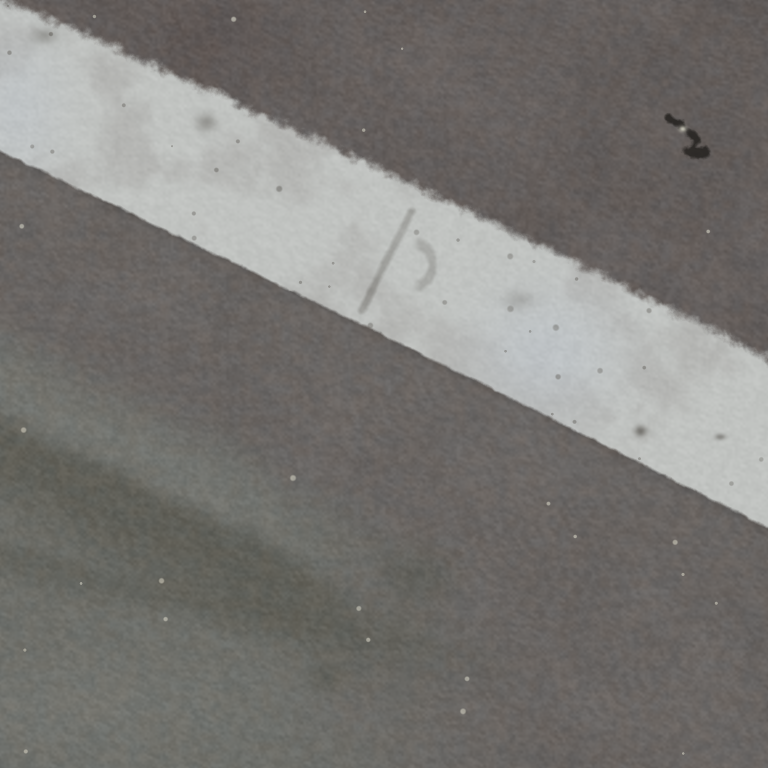
This texture is drawn by a three.js fragment shader. Its source:

```glsl
// Worn asphalt crossed by a diagonal band of pale road paint, with stains and grit.
varying vec2 vUv;

const vec3 ASPHALT_UPPER = vec3(0.385, 0.364, 0.356);
const vec3 ASPHALT_LOWER = vec3(0.412, 0.396, 0.386);
const vec3 ASPHALT_DUSTY = vec3(0.428, 0.432, 0.412);
const vec3 DUST_LIGHT = vec3(0.468, 0.472, 0.452);
const vec3 DAMP_DARK = vec3(0.365, 0.364, 0.335);
const vec3 PAINT = vec3(0.755, 0.765, 0.755);
const vec3 PAINT_WORN = vec3(0.685, 0.685, 0.675);
const vec3 PAINT_COOL = vec3(0.745, 0.767, 0.785);
const vec3 DIRT = vec3(0.40, 0.39, 0.37);
const vec3 DEBRIS = vec3(0.14, 0.13, 0.12);
const vec3 GRIT = vec3(0.74, 0.73, 0.68);
const float GRAIN = 0.075;
const float GRIT_CELLS = 22.0;
const float PIT_CELLS = 34.0;

float hash(vec2 p) {
  return fract(sin(dot(p, vec2(127.1, 311.7))) * 43758.5453);
}

float noise(vec2 p) {
  vec2 i = floor(p), f = fract(p);
  f = f * f * (3.0 - 2.0 * f);
  return mix(mix(hash(i), hash(i + vec2(1.0, 0.0)), f.x),
             mix(hash(i + vec2(0.0, 1.0)), hash(i + 1.0), f.x), f.y);
}

float fbm(vec2 p) {
  float sum = 0.0, amp = 0.53;
  for (int i = 0; i < 4; i++) {
    sum += amp * noise(p);
    p = mat2(1.6, 1.2, -1.2, 1.6) * p + 7.3;
    amp *= 0.5;
  }
  return sum;
}

float segment(vec2 p, vec2 a, vec2 b) {
  vec2 d = b - a;
  return length(p - a - d * clamp(dot(p - a, d) / dot(d, d), 0.0, 1.0));
}

// Soft round stain: 1 at its centre, fading past its radii.
float stain(vec2 p, vec2 centre, vec2 radii) {
  vec2 q = (p - centre) / radii;
  return exp(-dot(q, q));
}

// Sparse dots, one candidate per jittered grid cell.
float specks(vec2 p, float cells, float chance, float size) {
  vec2 id = floor(p * cells);
  vec2 jitter = 0.25 + 0.5 * vec2(hash(id + 3.1), hash(id + 8.7));
  float r = size * (0.5 + hash(id + 5.3));
  float d = length(fract(p * cells) - jitter);
  return step(hash(id), chance) * (1.0 - smoothstep(0.4 * r, r, d));
}

vec3 asphalt(vec2 p, float cloud, float below) {
  vec3 upper = ASPHALT_UPPER + 0.05 * (cloud - 0.5);
  upper -= vec3(0.020, 0.026, 0.026) * stain(p, vec2(0.27, 0.95), vec2(0.09, 0.07));
  upper += 0.017 * stain(p, vec2(0.62, 0.92), vec2(0.16, 0.12));

  // Dusty lower corner, streaked along the direction of travel.
  vec3 lower = ASPHALT_LOWER + 0.04 * (cloud - 0.5);
  float t = p.y + 0.50 * p.x - 0.46 + 0.035 * (cloud - 0.5);
  float reach = 1.0 - smoothstep(0.30, 0.72, p.x + 0.15 * (cloud - 0.5));
  lower = mix(lower, ASPHALT_DUSTY, reach * (1.0 - smoothstep(0.03, 0.16, t)));
  float pale = smoothstep(-0.01, 0.025, t) * (1.0 - smoothstep(0.035, 0.13, t));
  lower = mix(lower, DUST_LIGHT, 0.65 * pale * (1.0 - smoothstep(0.26, 0.46, p.x)));
  float damp = smoothstep(-0.15, -0.05, t) * (1.0 - smoothstep(-0.025, 0.015, t));
  lower = mix(lower, DAMP_DARK, 0.85 * damp * (1.0 - smoothstep(0.34, 0.62, p.x)));
  float streak = (p.y + 0.22 * p.x - 0.275 + 0.02 * (cloud - 0.5)) / 0.025;
  lower = mix(lower, DAMP_DARK, 0.6 * exp(-streak * streak) * reach);
  lower = mix(lower, DAMP_DARK, 0.65 * stain(p, vec2(0.545, 0.25), vec2(0.05, 0.035)));
  lower = mix(lower, DAMP_DARK, 0.7 * stain(p, vec2(0.425, 0.118), vec2(0.025, 0.018)));
  lower += 0.022 * stain(p, vec2(0.12, 0.08), vec2(0.20, 0.07));
  return mix(upper, lower, below);
}

vec3 paint(vec2 p, float cloud) {
  vec3 col = mix(PAINT, PAINT_WORN, 0.7 * smoothstep(0.48, 0.76, cloud));
  col = mix(col, PAINT_COOL, 0.75 * stain(p, vec2(0.71, 0.54), vec2(0.09, 0.08)));
  col = mix(col, PAINT_COOL, 0.6 * stain(p, vec2(0.02, 0.86), vec2(0.06, 0.09)));
  // Straight scuff and the curved smear beside it.
  float rough = 0.004 * (fbm(p * 70.0) - 0.5);
  float scuff = segment(p, vec2(0.536, 0.725), vec2(0.471, 0.596)) + rough;
  float smear = abs(length((p - vec2(0.543, 0.655)) * vec2(1.0, 0.75)) - 0.020) + rough;
  float wear = 0.40 * (1.0 - smoothstep(0.001, 0.008, scuff));
  wear += 0.32 * (1.0 - smoothstep(0.002, 0.009, smear)) * smoothstep(0.535, 0.55, p.x);
  wear += 0.55 * stain(p, vec2(0.268, 0.840), vec2(0.013, 0.011));
  wear += 0.45 * stain(p, vec2(0.059, 0.953), vec2(0.016, 0.010));
  wear += 0.30 * stain(p, vec2(0.677, 0.610), vec2(0.020, 0.013));
  wear += 0.80 * stain(p, vec2(0.834, 0.439), vec2(0.008, 0.007));
  wear += 0.65 * stain(p, vec2(0.938, 0.431), vec2(0.007, 0.004));
  wear += 0.45 * specks(p, PIT_CELLS, 0.16, 0.13);
  return mix(col, DIRT, clamp(wear * (0.6 + 0.7 * cloud), 0.0, 1.0));
}

void main() {
  vec2 p = vUv;
  float cloud = fbm(p * 13.0);
  float ragged = fbm(p * 85.0) - 0.5;
  float top = 1.005 - 0.44 * p.x - 0.03 * p.x * p.x - p.y;
  float bottom = p.y - (0.802 - 0.47 * p.x - 0.02 * p.x * p.x);
  float band = smoothstep(-0.008, 0.009, top + 0.020 * ragged)
             * smoothstep(-0.002, 0.004, bottom + 0.006 * ragged);

  vec3 col = asphalt(p, cloud, 1.0 - smoothstep(0.0, 0.05, bottom));
  col *= 1.0 - 0.12 * exp(-abs(bottom) / 0.006);
  col = mix(col, GRIT, 0.75 * specks(p, GRIT_CELLS, 0.07, 0.08));
  col = mix(col, paint(p, cloud), band);

  // Fine stone grain, stretched down the slope.
  vec2 q = vec2(0.89 * p.x - 0.45 * p.y, 0.45 * p.x + 0.89 * p.y);
  float grain = 0.6 * noise(q * vec2(130.0, 210.0)) + 0.4 * noise(p * 290.0) - 0.5;
  col += GRAIN * grain * mix(1.0, 0.65, band);
  col += 0.018 * (noise(p * 75.0) - 0.5) * vec3(1.0, 0.1, -0.6) * (1.0 - band);

  // Curled scrap with a bright fleck.
  float scrap = min(segment(p, vec2(0.870, 0.846), vec2(0.887, 0.840)),
                    segment(p, vec2(0.889, 0.836), vec2(0.908, 0.818)));
  scrap = min(scrap, segment(p, vec2(0.896, 0.802), vec2(0.917, 0.801)) - 0.003);
  scrap = min(scrap, segment(p, vec2(0.908, 0.818), vec2(0.899, 0.803)));
  col = mix(col, DEBRIS, 0.85 * (1.0 - smoothstep(0.001, 0.007, scrap + 0.010 * ragged)));
  col = mix(col, GRIT, stain(p, vec2(0.889, 0.832), vec2(0.005, 0.004)));
  gl_FragColor = vec4(col, 1.0);
}
```
